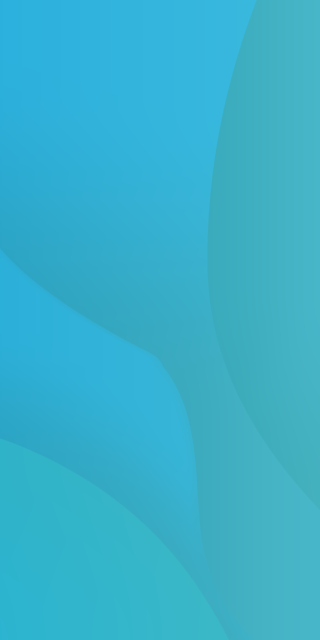
Reproduce this background procedurally as a Shadertoy shader.

```glsl
// Layered turquoise and blue waves with soft gradient shading.

// Antialiased coverage of the region where d is negative.
float cover(float d) {
    return clamp(0.5 - d / max(fwidth(d), 1e-5), 0.0, 1.0);
}

// Left edge of the right panel: x at depth t below the top.
float panelEdge(float t) {
    float d = t - 0.404;
    return 0.648 + (d < 0.0 ? 0.944 * d * d : 0.352 * pow(d / 0.393, 2.13));
}

// Right edge of the middle wave: a slope, a bend, then a flare at the foot.
float waveEdge(float t) {
    float d = t - 0.388;
    float slope = 1.74 * d + 6.91 * d * max(d, 0.0);
    float foot = 0.169 * pow(max(t - 0.755, 0.0) / 0.245, 2.9);
    float flank = 0.625 - 0.143 * exp((0.557 - t) / 0.0716) + foot;
    return mix(slope, flank, smoothstep(0.54, 0.574, t));
}

// Top edge of the lower hill: depth at x.
float hillEdge(float x) {
    return 0.685 + 0.17 * x + 0.25 * x * x + 0.35 * pow(x, 5.0);
}

void mainImage(out vec4 fragColor, in vec2 fragCoord) {
    vec2 uv = fragCoord / iResolution.xy;
    float x = uv.x;
    float t = 1.0 - uv.y;

    // Backdrop: bright sky blue sinking into teal
    vec3 sky = mix(vec3(0.17, 0.69, 0.865), vec3(0.235, 0.73, 0.865), x);
    vec3 teal = mix(vec3(0.17, 0.625, 0.735), vec3(0.235, 0.67, 0.745), x / 0.62);
    teal = mix(teal, vec3(0.28, 0.715, 0.785), smoothstep(0.58, 1.05, x));
    vec3 color = mix(sky, teal, smoothstep(0.08, 0.56, t - 0.15 * x));

    // Right panel
    vec3 panel = mix(vec3(0.225, 0.67, 0.735), vec3(0.28, 0.715, 0.785),
                     smoothstep(0.6, 1.05, x));
    panel -= vec3(0.01, 0.02, 0.035) * smoothstep(0.45, 0.8, t);
    color = mix(color, panel, cover(panelEdge(t) - x));

    // Middle wave, shaded towards the hill, with a thin translucent rim
    float hill = hillEdge(x);
    vec3 wave = mix(vec3(0.17, 0.69, 0.855), vec3(0.215, 0.71, 0.845), x / 0.6);
    vec3 shade = mix(vec3(0.17, 0.645, 0.77), vec3(0.24, 0.68, 0.755), x / 0.7);
    wave = mix(shade, wave, smoothstep(-0.02, 0.19, hill - t));
    float edge = x - waveEdge(t);
    float rim = 0.72 + 0.28 * smoothstep(0.0, 0.035, -edge);
    color = mix(color, wave, cover(edge) * rim);

    // Lower hill
    vec3 ground = mix(vec3(0.185, 0.70, 0.785), vec3(0.235, 0.72, 0.77), x / 0.7);
    ground += vec3(-0.015, 0.005, 0.03) * smoothstep(0.7, 1.0, t) * (1.0 - x);
    color = mix(color, ground, cover(hill - t));

    fragColor = vec4(color, 1.0);
}
```
